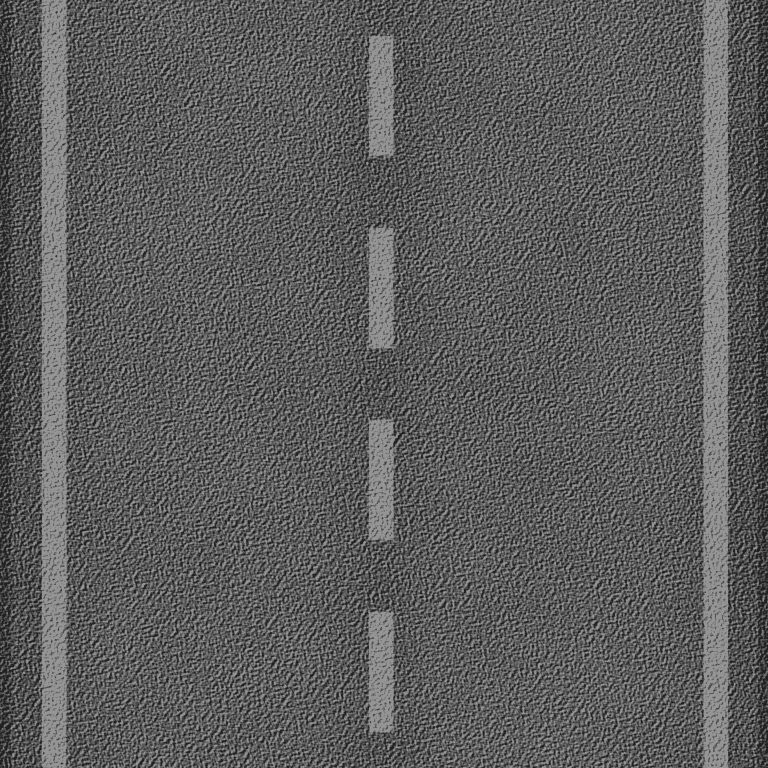
This texture is drawn by a Shadertoy shader. Its source:

```glsl
const float TAU = 6.2831853;

const float ASPHALT_TONE = 0.362;
const float SHOULDER_TONE = 0.31;
const float VERGE_TONE = 0.225;
const float PAINT_TONE = 0.59;
const float DARKEST = 0.13;
const float LIGHTEST = 0.585;

const float CENTRE_X = 0.4964;
const float LEFT_LINE_X = 0.0706;
const float RIGHT_LINE_X = 0.932;
const float LINE_HALF_WIDTH = 0.016;
const float DASH_COUNT = 4.0;
const float DASH_HALF_LENGTH = 0.0785;
const float GRAIN_SCALE = 238.0;

float hash(vec2 p) {
    vec3 q = fract(p.xyx * vec3(0.1031, 0.1030, 0.0973));
    q += dot(q, q.yzx + 33.33);
    return fract((q.x + q.y) * q.z);
}

// Contribution of the unit gradient at one lattice corner
float corner(vec2 cell, vec2 offset) {
    float angle = TAU * hash(cell);
    return dot(vec2(cos(angle), sin(angle)), offset);
}

float gradientNoise(vec2 p) {
    vec2 i = floor(p), f = p - i;
    vec2 u = f * f * f * (f * (f * 6.0 - 15.0) + 10.0);
    vec2 e = vec2(1.0, 0.0);
    float low = mix(corner(i, f), corner(i + e, f - e), u.x);
    float high = mix(corner(i + e.yx, f - e.yx), corner(i + 1.0, f - 1.0), u.x);
    return mix(low, high, u.y);
}

// Height of the stone chips, each octave on its own turned lattice
float grainHeight(vec2 p) {
    vec2 coarse = mat2(0.82, 0.57, -0.57, 0.82) * p + 400.0;
    vec2 fine = mat2(0.96, -0.28, 0.28, 0.96) * p * 1.75 + 571.0;
    return gradientNoise(coarse) + 0.55 * gradientNoise(fine);
}

// Slope of the grain along the light direction
float emboss(vec2 p, vec2 lightStep) {
    return grainHeight(p - lightStep) - grainHeight(p + lightStep);
}

float boxMask(vec2 p, vec2 halfSize, float blur) {
    vec2 d = abs(p) - halfSize;
    return 1.0 - smoothstep(-blur, blur, max(d.x, d.y));
}

float stripeMask(float x, float halfWidth, float blur) {
    return 1.0 - smoothstep(-blur, blur, abs(x) - halfWidth);
}

float bump(float x, float width) {
    return exp(-x * x / (width * width));
}

// Dark lane centre and line borders, with broad soft mottling
float wear(vec2 uv, float lane) {
    float seam = 0.04 * bump(uv.x - CENTRE_X, 0.06);
    float borders = 0.03 * lane * (bump(uv.x - LEFT_LINE_X, 0.045) + bump(uv.x - RIGHT_LINE_X, 0.045));
    float mottling = 0.025 * gradientNoise(uv * 5.0 + 12.0) + 0.02 * gradientNoise(uv * 17.0 + 31.0);
    return mottling - seam - borders;
}

float roadTone(vec2 uv, float blur) {
    float roadCentre = 0.5 * (LEFT_LINE_X + RIGHT_LINE_X);
    float lane = stripeMask(uv.x - roadCentre, 0.5 * (RIGHT_LINE_X - LEFT_LINE_X), blur);
    float paved = stripeMask(uv.x - 0.5005, 0.4865, blur);
    float tone = mix(SHOULDER_TONE, ASPHALT_TONE, lane) + wear(uv, lane);
    return mix(VERGE_TONE, tone, paved);
}

float paintMask(vec2 uv, float blur) {
    float dashY = (fract(uv.y * DASH_COUNT) - 0.5) / DASH_COUNT;
    float dash = boxMask(vec2(uv.x - CENTRE_X, dashY), vec2(LINE_HALF_WIDTH, DASH_HALF_LENGTH), blur);
    float left = stripeMask(uv.x - LEFT_LINE_X, LINE_HALF_WIDTH, blur);
    float right = stripeMask(uv.x - RIGHT_LINE_X, LINE_HALF_WIDTH, blur);
    return max(dash, max(left, right));
}

void mainImage(out vec4 fragColor, in vec2 fragCoord) {
    vec2 uv = fragCoord / iResolution.xy;
    float blur = 0.7 / iResolution.x;
    float relief = emboss(uv * GRAIN_SCALE, vec2(-0.27, 0.2));

    // Paint fills the grain, leaving only the deeper pits
    float paint = paintMask(uv, blur);
    float asphalt = clamp(roadTone(uv, blur) + 0.35 * relief, DARKEST, LIGHTEST);
    float painted = clamp(PAINT_TONE + 0.37 * relief, DARKEST, LIGHTEST);
    fragColor = vec4(vec3(mix(asphalt, painted, paint)), 1.0);
}
```
